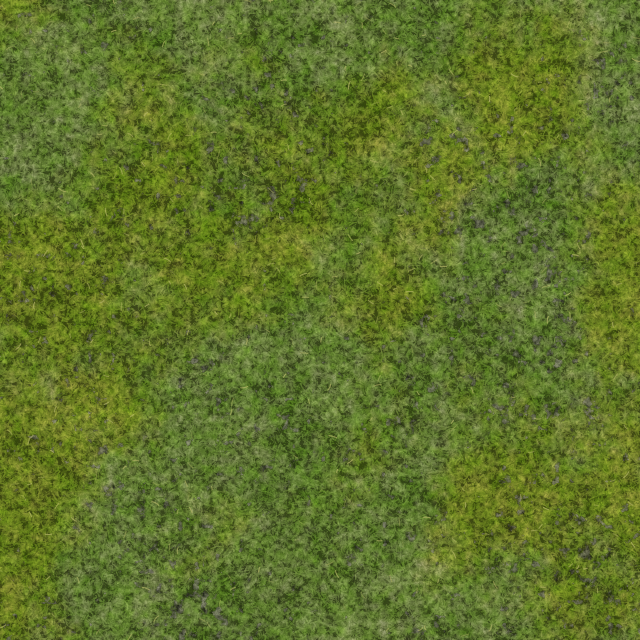
Write a WebGL 2 fragment shader that draws this texture.

```glsl
#version 300 es
precision highp float;
// Mown lawn seen from above: layers of short, randomly turned blades over
// soft patches of moss, cool grass and pale grass, with crumbs of bare soil
// and a few straws. Blades come from jittered cells, patches from noise.

uniform vec2 u_resolution;
out vec4 outColor;

vec3 hash3(vec2 cell, float seed) {
    vec3 q = fract(vec3(cell + 71.0, seed + 13.0) * vec3(0.1031, 0.1030, 0.0973));
    q += dot(q, q.yxz + 33.33);
    return fract((q.xxy + q.yzz) * q.zyx);
}

float valueNoise(vec2 p, float seed) {
    vec2 i = floor(p), f = fract(p);
    f = f * f * (3.0 - 2.0 * f);
    float low = mix(hash3(i, seed).x, hash3(i + vec2(1, 0), seed).x, f.x);
    float high = mix(hash3(i + vec2(0, 1), seed).x, hash3(i + vec2(1, 1), seed).x, f.x);
    return mix(low, high, f.y);
}

// Four rotated octaves, centred on zero
float fbm(vec2 p, float seed) {
    float sum = 0.0, amplitude = 0.533;
    for (int i = 0; i < 4; i++) {
        sum += amplitude * (valueNoise(p, seed + float(i)) - 0.5);
        p = mat2(1.6, 1.2, -1.2, 1.6) * p + 5.3;
        amplitude *= 0.5;
    }
    return sum;
}

// One slightly bent blade per cell; returns coverage and a random tone.
vec2 blade(vec2 p, vec2 cell, float cells, float seed, float chance, float halfLength, float halfWidth) {
    vec3 place = hash3(cell, seed), look = hash3(cell, seed + 40.0);
    vec2 d = p - (cell + place.xy) / cells;
    float angle = 6.2832 * place.z;
    vec2 along = vec2(cos(angle), sin(angle));
    float reach = halfLength * mix(0.4, 1.1, look.y);
    float u = dot(d, along), v = dot(d, vec2(-along.y, along.x));
    v += 0.35 * (look.z - 0.5) * u * u / reach;
    float dist = length(vec2(max(abs(u) - reach, 0.0), v));
    float pixel = 0.7 / min(u_resolution.x, u_resolution.y);
    float cover = 1.0 - smoothstep(max(halfWidth - pixel, 0.0), halfWidth + pixel, dist);
    return vec2(cover * step(fract(look.x * 7.31 + look.z), chance), look.x);
}

void main() {
    vec2 p = gl_FragCoord.xy / min(u_resolution.x, u_resolution.y);

    // Broad patches and fine grain
    float moss = smoothstep(-0.12, 0.22, fbm(p * 5.0, 1.0) + 0.25 * fbm(p * 40.0, 31.0));
    float pale = fbm(p * 13.0 + 3.0, 6.0);
    float clump = fbm(p * 48.0, 11.0);
    float grain = fbm(p * 170.0, 16.0);
    float tint = fbm(p * 75.0 + 2.0, 36.0);
    float tone = 0.42 + 1.1 * grain;

    // Overlapping grass blades
    for (int layer = 0; layer < 5; layer++) {
        float cells = 112.0 + 9.0 * float(layer);
        vec2 home = floor(p * cells);
        for (int k = 0; k < 9; k++) {
            vec2 cell = home + vec2(k % 3, k / 3) - 1.0;
            vec2 b = blade(p, cell, cells, 50.0 + float(layer), 1.0, 0.0055, 0.0008);
            tone = mix(tone, 0.02 + 0.88 * b.y, 0.62 * b.x);
        }
    }
    tone += 0.28 * pale + 0.5 * clump + 0.7 * grain;
    tone = clamp(tone, 0.0, 1.15);

    // Tone to green, then tinted by the patches
    vec3 color = mix(vec3(0.21, 0.26, 0.08), vec3(0.39, 0.475, 0.17), smoothstep(-0.1, 0.5, tone));
    color = mix(color, vec3(0.62, 0.70, 0.32), max(tone - 0.45, 0.0) * 1.3);
    color *= mix(vec3(0.97, 0.99, 1.20), vec3(1.04, 1.01, 0.72), moss);
    color *= 1.0 + vec3(0.2, 0.05, 0.4) * pale + vec3(0.3, 0.0, 0.9) * tint;

    // Crumbs of bare grey soil with dark rims
    float bare = fbm(p * 7.0 + 9.0, 21.0);
    float crumb = fbm(p * 85.0, 26.0) + 0.4 * bare + 0.25 * grain;
    color *= 1.0 - 0.22 * smoothstep(0.15, 0.27, crumb);
    vec3 soil = vec3(0.36, 0.36, 0.31) * (0.95 + 1.1 * grain + 0.5 * (tone - 0.5));
    color = mix(color, soil, 0.75 * smoothstep(0.23, 0.34, crumb));

    // Scattered dry straws
    vec2 home = floor(p * 44.0);
    for (int k = 0; k < 9; k++) {
        vec2 cell = home + vec2(k % 3, k / 3) - 1.0;
        vec2 straw = blade(p, cell, 44.0, 70.0, 0.2, 0.0055, 0.0007);
        color = mix(color, vec3(0.70, 0.70, 0.40), straw.x * mix(0.2, 0.75, straw.y));
    }
    outColor = vec4(clamp(color, 0.0, 1.0), 1.0);
}
```
